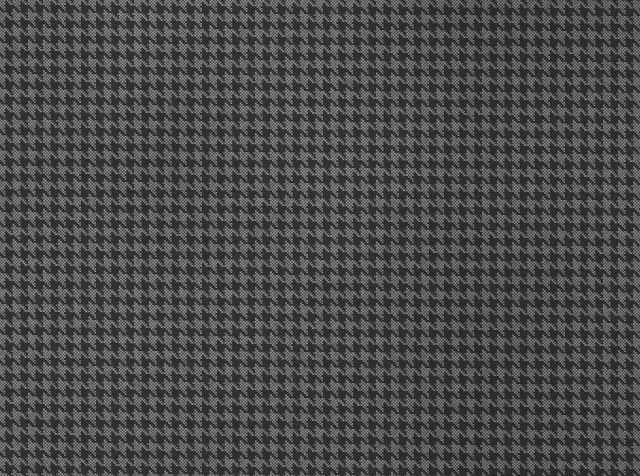
A Shadertoy shader for this texture:

```glsl
// Fine charcoal and grey houndstooth cloth with a speckled weave.

const vec2  REPEATS = vec2(42.3, 31.0);   // checks across and down
const float THREADS = 8.0;                // threads per check
const float LIGHT_THREADS = 4.0;          // light threads per check
const float DOTS = 10.0;                  // half waves of speckle per check
const vec2  PHASE = vec2(0.15, 0.30);     // offset of the first check
const float ROW_TILT = 0.25;              // fall of a row over the width, in checks
const vec3  DARK_YARN = vec3(0.182, 0.182, 0.184);
const vec3  LIGHT_YARN = vec3(0.408, 0.408, 0.406);
const float DARK_SPECKLE = 0.055;
const float LIGHT_SPECKLE = 0.230;
const float YARN_VARIATION = 0.22;        // tone change between crossings
const float CLOTH_VARIATION = 0.22;       // slow tone change over the cloth
const int   SAMPLES = 4;                  // antialiasing samples per axis
const float PI = 3.14159;

float hash(vec2 p) {
    return fract(sin(dot(p, vec2(127.1, 311.7))) * 43758.55);
}

float noise(vec2 p) {
    vec2 cell = floor(p);
    vec2 f = fract(p);
    f = f * f * (3.0 - 2.0 * f);
    float low = mix(hash(cell), hash(cell + vec2(1.0, 0.0)), f.x);
    float high = mix(hash(cell + vec2(0.0, 1.0)), hash(cell + 1.0), f.x);
    return mix(low, high, f.y);
}

// 1 where the yarn on top is light, from a two-by-two twill falling to the right.
float houndstooth(vec2 thread) {
    vec2 isLight = step(mod(thread, THREADS), vec2(LIGHT_THREADS - 0.5));
    float warpOnTop = step(mod(thread.x + thread.y, 4.0), 1.5);
    return mix(isLight.y, isLight.x, warpOnTop);
}

vec3 cloth(vec2 uv) {
    // Checks on slightly tilted rows
    vec2 check = uv * REPEATS + PHASE;
    check.y += ROW_TILT * uv.x;
    vec2 thread = floor(check * THREADS);
    float light = houndstooth(thread);

    // Raised crossings alternate like a plain weave
    vec2 wave = sin(PI * DOTS * check);
    float speckle = wave.x * wave.y;
    vec3 color = mix(DARK_YARN, LIGHT_YARN, light);
    color += speckle * mix(DARK_SPECKLE, LIGHT_SPECKLE, light);

    // Uneven yarn and broad, soft shading, lighter towards the left
    color *= 1.0 + YARN_VARIATION * (hash(thread) - 0.5);
    float shade = 0.6 * (noise(uv * vec2(4.0, 3.0)) - 0.5) + 0.7 * (0.5 - uv.x);
    return color * (1.0 + CLOTH_VARIATION * shade);
}

void mainImage(out vec4 fragColor, in vec2 fragCoord) {
    vec3 sum = vec3(0.0);
    for (int j = 0; j < SAMPLES; j++) {
        for (int i = 0; i < SAMPLES; i++) {
            vec2 offset = (vec2(i, j) + 0.5) / float(SAMPLES) - 0.5;
            sum += cloth((fragCoord + offset) / iResolution.xy);
        }
    }
    fragColor = vec4(sum / float(SAMPLES * SAMPLES), 1.0);
}
```
